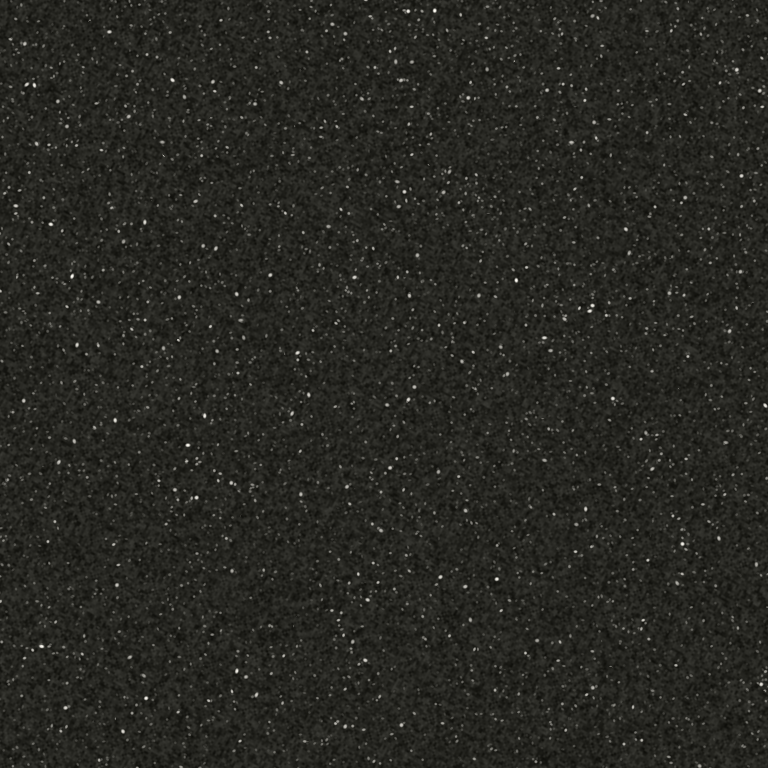
This texture is drawn by a WebGL 1 fragment shader. Its source:

```glsl
precision highp float;
// Near-black fine-grained stone sprinkled with small pale mineral specks.

uniform vec2 u_resolution;

const vec3 STONE = vec3(0.143, 0.143, 0.124);
const vec3 GRAIN_TINT = vec3(1.0, 1.0, 0.97);
const vec3 SPECK_TINT = vec3(1.0, 0.985, 0.97);

// Sine-free hash: lattice point to 0..1
float hash(vec2 p) {
  vec3 q = fract(p.xyx * vec3(0.1031, 0.1030, 0.0973));
  q += dot(q, q.yzx + 33.33);
  return fract((q.x + q.y) * q.z);
}

vec2 hash2(vec2 p) {
  return vec2(hash(p), hash(p + vec2(71.0, 113.0)));
}

mat2 rotation(float angle) {
  float c = cos(angle), s = sin(angle);
  return mat2(c, s, -s, c);
}

// Smooth value noise, 0..1
float valueNoise(vec2 p) {
  vec2 cell = floor(p);
  vec2 t = fract(p);
  t = t * t * (3.0 - 2.0 * t);
  float low = mix(hash(cell), hash(cell + vec2(1.0, 0.0)), t.x);
  float high = mix(hash(cell + vec2(0.0, 1.0)), hash(cell + 1.0), t.x);
  return mix(low, high, t.y);
}

// Two octaves on turned lattices, centred on zero
float stoneGrain(vec2 uv) {
  float fine = valueNoise(rotation(0.5) * uv * 340.0 + 400.0) - 0.5;
  float coarse = valueNoise(rotation(1.1) * uv * 190.0 + 900.0) - 0.5;
  return 0.11 * fine + 0.075 * coarse;
}

// Light from one layer of scattered, slightly stretched soft specks.
// cells: grid size, chance: share of filled cells, radius: in canvas units,
// light: faintest and brightest speck
float speckLayer(vec2 uv, float cells, float chance, float radius, vec2 light, float seed) {
  vec2 p = uv * cells;
  vec2 home = floor(p);
  float reach = radius * cells;
  float brightest = 0.0;
  for (int j = -1; j <= 1; j++) {
    for (int i = -1; i <= 1; i++) {
      vec2 cell = home + vec2(float(i), float(j));
      vec2 id = cell + seed;
      float present = step(hash(id + 37.0), chance);
      vec2 shape = hash2(id + 211.0);
      vec2 offset = rotation(shape.x * 3.1416) * (p - cell - hash2(id));
      offset *= vec2(mix(0.75, 1.0, shape.y), mix(1.2, 1.0, shape.y));
      float spot = 1.0 - smoothstep(0.2 * reach, reach, length(offset));
      float strength = hash(id + 307.0);
      brightest = max(brightest, present * spot * mix(light.x, light.y, strength * strength));
    }
  }
  return brightest;
}

void main() {
  float side = min(u_resolution.x, u_resolution.y);
  vec2 uv = gl_FragCoord.xy / side;
  float pixel = 1.0 / side;

  // Loose clusters, with somewhat more sparkle toward the top
  float density = 0.55 + 0.65 * valueNoise(uv * 17.0 + 50.0) + 0.25 * uv.y;

  // Dust, grains and rare bright chips
  float dust = speckLayer(uv, 170.0, 0.13 * density, max(0.0026, pixel), vec2(0.08, 0.36), 10.0);
  float grains = speckLayer(uv, 100.0, 0.075 * density, max(0.0030, pixel), vec2(0.24, 0.62), 500.0);
  float chips = speckLayer(uv, 50.0, 0.045 * density, max(0.0038, pixel), vec2(0.5, 0.85), 900.0);
  float sparkle = max(dust, max(grains, chips));

  vec3 color = STONE + GRAIN_TINT * stoneGrain(uv);
  color += SPECK_TINT * sparkle;
  gl_FragColor = vec4(clamp(color, 0.0, 1.0), 1.0);
}
```
